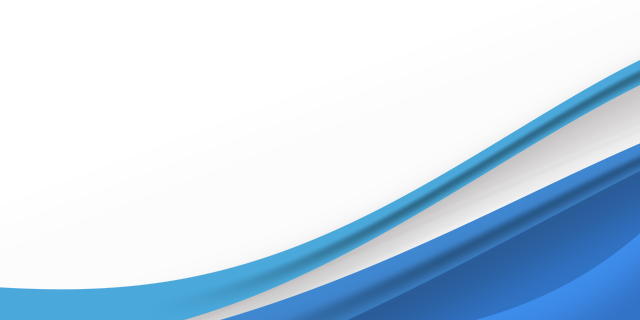
This background is drawn by a Shadertoy shader. Its source:

```glsl
// Layered blue and silver ribbons sweeping up to the right under a white field.

// Smooth quartic through five heights spaced evenly over x = 0..2
float sweep(float x, float a, float b, float c, float d, float e) {
    float u = x * 2.0;
    float p2 = u * (u - 1.0) / 2.0;
    float p3 = p2 * (u - 2.0) / 3.0;
    float p4 = p3 * (u - 3.0) / 4.0;
    return a + (b - a) * u + (c - 2.0 * b + a) * p2
         + (d - 3.0 * c + 3.0 * b - a) * p3
         + (e - 4.0 * d + 6.0 * c - 4.0 * b + a) * p4;
}

// Antialiased coverage of the area below a curve
float below(float y, float edge) {
    return clamp(0.5 + (edge - y) * iResolution.y * 0.9, 0.0, 1.0);
}

float hash(float n) {
    return fract(sin(n * 127.1) * 43758.5453);
}

float noise(float v) {
    float f = fract(v);
    return mix(hash(floor(v)), hash(floor(v) + 1.0), f * f * (3.0 - 2.0 * f));
}

// Soft crease across a ribbon, t running from its top to its bottom edge
float crease(float t, float middle) {
    return smoothstep(middle - 0.3, middle, t) * (1.0 - smoothstep(middle, 1.05, t));
}

void mainImage(out vec4 fragColor, in vec2 fragCoord) {
    vec2 p = fragCoord / iResolution.xy * vec2(2.0, 1.0);
    float x = p.x, y = p.y;

    // Edges of the layers, from top to bottom
    float skyTop = sweep(x, 0.102, 0.117, 0.260, 0.524, 0.8125);
    float silverTop = sweep(x, -0.08, -0.02, 0.167, 0.448, 0.734);
    float blueTop = sweep(x, -0.14, -0.05, 0.105, 0.320, 0.552);
    float navyTop = sweep(x, -0.44, -0.25, -0.04, 0.205, 0.466);
    float brightTop = sweep(x, -0.20, -0.13, -0.08, 0.004, 0.271);

    // White field, with a faint diagonal tint and a shadow above the ribbon
    float height = max(y - skyTop, 0.0);
    float tint = smoothstep(-0.02, 0.25, 0.41 + 0.375 * x - y);
    float shadow = 0.045 * exp(-height * 38.0) * smoothstep(0.2, 1.1, x);
    vec3 color = vec3(1.0 - 0.011 * tint - shadow);

    // Light blue ribbon
    float t = (skyTop - y) / (skyTop - silverTop);
    float fold = crease(t, 0.58) * smoothstep(0.4, 1.35, x);
    vec3 sky = mix(vec3(0.29, 0.66, 0.86), vec3(0.18, 0.42, 0.55), fold);
    color = mix(color, sky, below(y, skyTop));

    // Silver ribbon with fine slanted streaks
    t = clamp((silverTop - y) / (silverTop - blueTop), 0.0, 1.0);
    float streak = noise((y - 0.43 * x) * 75.0) - 0.5;
    float light = mix(0.76, mix(0.84, 0.95, smoothstep(0.7, 1.5, x)), t);
    vec3 silver = vec3(light + 0.015 * streak) + vec3(0.008, -0.004, 0.0) * (1.0 - t);
    color = mix(color, silver, below(y, silverTop));

    // Medium blue ribbon
    t = (blueTop - y) / (blueTop - navyTop);
    fold = crease(t, 0.62) * smoothstep(0.5, 1.5, x);
    vec3 blue = mix(vec3(0.25, 0.53, 0.82), vec3(0.17, 0.37, 0.58), fold);
    blue *= 1.0 - 0.08 * smoothstep(0.1, 0.8, t);
    color = mix(color, blue, below(y, blueTop));

    // Navy layer, lighter towards its lower right
    float depth = smoothstep(0.0, 0.24, navyTop - y);
    vec3 navy = mix(vec3(0.165, 0.36, 0.60), vec3(0.19, 0.45, 0.77), depth);
    color = mix(color, navy, below(y, navyTop));

    // Bright corner, glowing along its upper edge
    depth = smoothstep(0.0, 0.22, brightTop - y);
    vec3 bright = mix(vec3(0.24, 0.55, 0.92), vec3(0.20, 0.45, 0.78), depth);
    color = mix(color, bright, below(y, brightTop));

    fragColor = vec4(color, 1.0);
}
```
